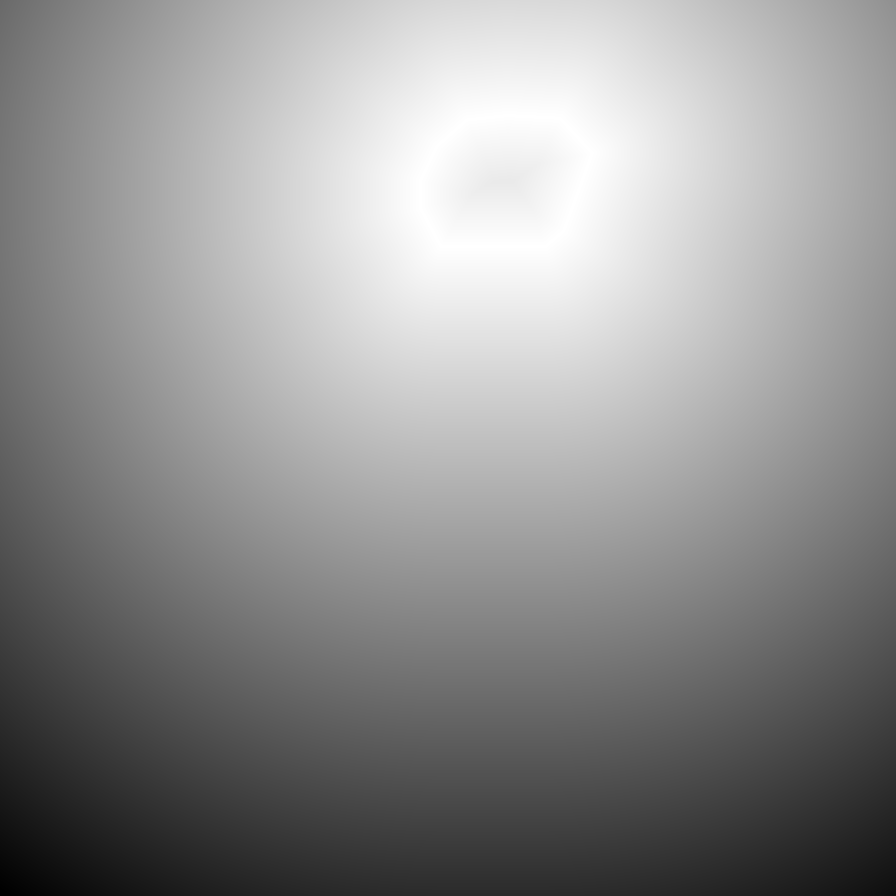
This background is drawn by a Shadertoy shader. Its source:

```glsl
#define FALLOFF 1.15
#define CORNERS 11

// Corners of the bright outline, clockwise from its upper left
const vec2 outline[CORNERS] = vec2[CORNERS](
    vec2(0.521, 0.866), vec2(0.566, 0.871), vec2(0.625, 0.868),
    vec2(0.661, 0.829), vec2(0.645, 0.785), vec2(0.629, 0.742),
    vec2(0.609, 0.725), vec2(0.492, 0.725), vec2(0.469, 0.768),
    vec2(0.469, 0.798), vec2(0.488, 0.837));

float segmentDistance(vec2 p, vec2 a, vec2 b) {
    vec2 edge = b - a;
    vec2 offset = p - a;
    float along = clamp(dot(offset, edge) / dot(edge, edge), 0.0, 1.0);
    return length(offset - along * edge);
}

// Unsigned distance to the closed outline
float outlineDistance(vec2 p) {
    float nearest = 10.0;
    for (int i = 0; i < CORNERS; i++) {
        vec2 next = outline[(i + 1) % CORNERS];
        nearest = min(nearest, segmentDistance(p, outline[i], next));
    }
    return nearest;
}

void mainImage(out vec4 fragColor, in vec2 fragCoord) {
    vec2 uv = fragCoord / iResolution.xy;

    // Light fades linearly on both sides of the outline
    float light = clamp(1.0 - FALLOFF * outlineDistance(uv), 0.0, 1.0);
    fragColor = vec4(vec3(light), 1.0);
}
```
